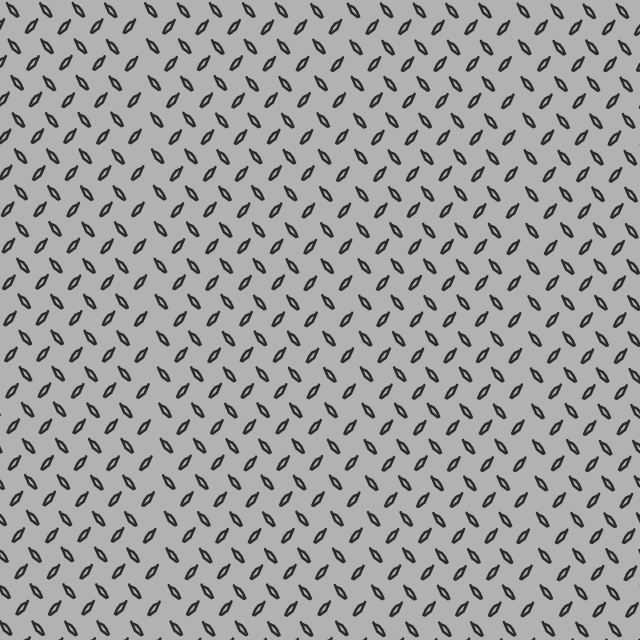
A three.js fragment shader for this pattern:

```glsl
varying vec2 vUv;

const vec3 PLATE_COLOR = vec3(0.70);
const vec3 LINE_COLOR = vec3(0.16);

// Layout, in canvas widths measured from the upper left
const vec2 FIRST_MARK = vec2(0.0208, 0.0165);
const vec2 MEAN_PITCH = vec2(0.0530, 0.0568);
const float COLUMN_PITCH = 0.0512;
const float SEAM_GAP = 0.0104;
const float FIRST_SEAM = 3.5;
const float SEAM_EVERY = 5.6;
const vec2 MIRROR_OFFSET = vec2(0.0293, 0.0262);

// Irregularity of the grid
const float ROW_DRIFT = 0.00215;
const float COLUMN_DROP = 0.00014;
const vec2 WOBBLE = vec2(0.0020, 0.0013);
const float JITTER = 0.0016;

// Lozenge mark
const float MARK_SIZE = 0.0130;
const float HALF_LINE = 0.00195;
const float MARK_ANGLE = 0.85;

vec2 hash2(vec2 p) {
    vec2 k = vec2(dot(p, vec2(127.1, 311.7)), dot(p, vec2(269.5, 183.3)));
    return fract(sin(k) * 43758.5453);
}

float segment(vec2 p, vec2 a, vec2 b) {
    vec2 pa = p - a;
    vec2 ba = b - a;
    return length(pa - ba * clamp(dot(pa, ba) / dot(ba, ba), 0.0, 1.0));
}

// Number of wider gaps passed before a column
float seamsBefore(float column) {
    float s = (column - FIRST_SEAM) / SEAM_EVERY + 0.5;
    return floor(s) + clamp((fract(s) - 0.5) * SEAM_EVERY + 0.5, 0.0, 1.0);
}

// Open-ended lozenge outline; one side overshoots the upper tip
float lozenge(vec2 p) {
    float c = cos(MARK_ANGLE);
    float s = sin(MARK_ANGLE);
    p = vec2(c * p.x + s * p.y, s * p.x - c * p.y) / MARK_SIZE;

    vec2 tip = vec2(-0.88, 0.02);
    vec2 upperBulge = vec2(-0.30, 0.30);
    vec2 shoulder = vec2(0.30, 0.27);
    vec2 foot = vec2(0.97, 0.06);
    vec2 heel = vec2(0.91, -0.11);
    vec2 lowerBulge = vec2(0.05, -0.30);
    vec2 overshoot = vec2(-1.08, 0.06);

    float d = segment(p, tip, upperBulge);
    d = min(d, segment(p, upperBulge, shoulder));
    d = min(d, segment(p, shoulder, foot));
    d = min(d, segment(p, foot, heel));
    d = min(d, segment(p, heel, lowerBulge));
    d = min(d, segment(p, lowerBulge, overshoot));
    return d * MARK_SIZE;
}

// Distance to the nearest mark of one slant
float markLayer(vec2 p, float slant) {
    p -= FIRST_MARK;
    float row = floor(p.y / MEAN_PITCH.y + 0.5);
    float drift = row * ROW_DRIFT + WOBBLE.x * sin(row * 0.5 - 0.5);
    float column = floor((p.x - drift) / MEAN_PITCH.x + 0.5);

    vec2 center = vec2(
        column * COLUMN_PITCH + seamsBefore(column) * SEAM_GAP + drift,
        row * MEAN_PITCH.y + column * COLUMN_DROP + WOBBLE.y * sin(row * 0.4 - 0.8));
    center += JITTER * (hash2(vec2(column, row) + slant * 0.37) - 0.5);

    vec2 q = p - center;
    return lozenge(vec2(q.x * slant, q.y));
}

void main() {
    vec2 p = vec2(vUv.x, 1.0 - vUv.y);
    float d = min(markLayer(p, 1.0), markLayer(p - MIRROR_OFFSET, -1.0));

    // Antialiased stroke
    float soft = 0.7 * fwidth(vUv.x);
    float ink = 1.0 - smoothstep(-soft, soft, d - HALF_LINE);
    gl_FragColor = vec4(mix(PLATE_COLOR, LINE_COLOR, ink), 1.0);
}
```
